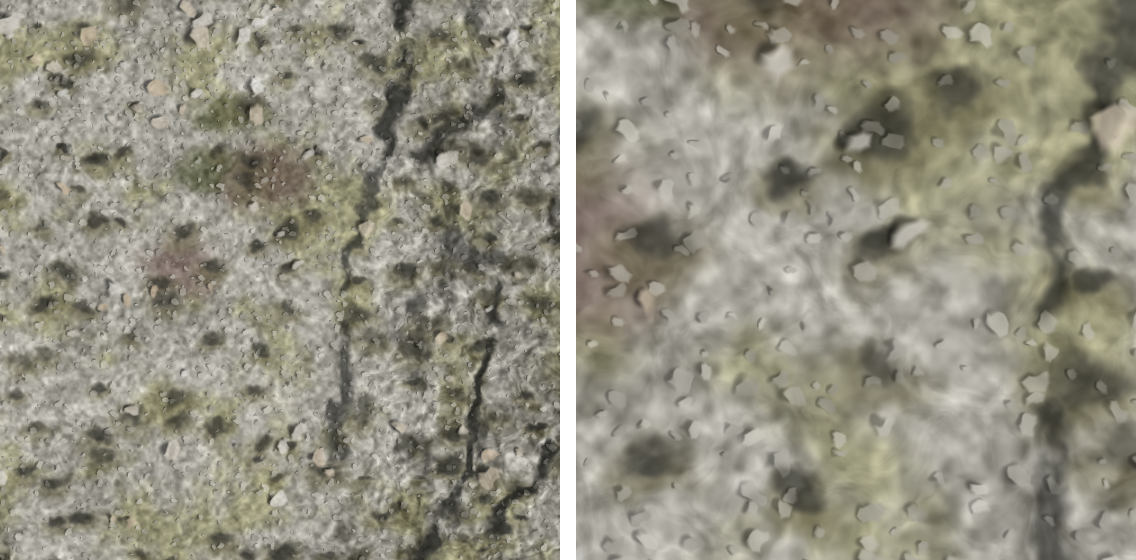
Left, the full canvas; right, a detail of the centre.
Give the GLSL for this texture, as a WebGL 1 fragment shader.

```glsl
precision highp float;
uniform vec2 u_resolution;

float hash(vec2 p) {
  vec3 q = fract(p.xyx * 0.1031);
  q += dot(q, q.yzx + 33.33);
  return fract((q.x + q.y) * q.z);
}

float noise(vec2 p) {
  vec2 i = floor(p), f = fract(p);
  f = f * f * (3.0 - 2.0 * f);
  return mix(mix(hash(i), hash(i + vec2(1, 0)), f.x),
             mix(hash(i + vec2(0, 1)), hash(i + vec2(1, 1)), f.x), f.y);
}

float fbm(vec2 p) {
  float sum = 0.0, amp = 0.5;
  for (int i = 0; i < 4; i++) {
    sum += amp * noise(p);
    p = mat2(1.6, 1.2, -1.2, 1.6) * p + 7.3;
    amp *= 0.5;
  }
  return sum / 0.94;
}

// Angular stones: x = lit face, y = cast shadow to the left, z = random shade
vec3 stones(vec2 p, float keep) {
  vec3 result = vec3(0.0);
  p += 0.3 * vec2(noise(p * 2.5), noise(p * 2.5 + 31.0));
  for (int y = -1; y <= 1; y++)
  for (int x = -1; x <= 1; x++) {
    vec2 id = floor(p) + vec2(x, y);
    float size = hash(id + 11.7), angle = 6.28 * hash(id + 23.1);
    float radius = mix(0.16, 0.42, size * size);
    vec2 q = p - id - 0.15 - 0.7 * vec2(hash(id + 3.1), hash(id + 47.9));
    float present = step(hash(id + 71.3), keep);
    vec2 r = mat2(cos(angle), sin(angle), -sin(angle), cos(angle)) * q;
    float d = max(abs(r.x) * 0.8 + abs(r.y) * 0.5, abs(r.y) * 1.3);
    float face = present * (1.0 - smoothstep(radius - 0.1, radius + 0.06, d));
    float shade = length(q + radius * vec2(0.7, -0.25));
    result.y = max(result.y, present * (1.0 - smoothstep(radius * 0.5, radius * 1.2, shade)));
    if (face > result.x) result.xz = vec2(face, hash(id + 5.5));
  }
  return result;
}

// Flat plant tufts: x = dark core, y = olive fringe
vec2 tufts(vec2 p, float keep) {
  vec2 result = vec2(0.0);
  p += 0.5 * vec2(fbm(p * 2.2), fbm(p * 2.2 + 19.0));
  for (int y = -1; y <= 1; y++)
  for (int x = -1; x <= 1; x++) {
    vec2 id = floor(p) + vec2(x, y);
    float radius = mix(0.16, 0.38, hash(id + 8.3)) * step(hash(id + 61.0), keep);
    vec2 q = p - id - 0.15 - 0.7 * vec2(hash(id + 1.7), hash(id + 37.0));
    float core = length(q * vec2(0.8, 1.3));
    float fringe = length((q + vec2(0.02, 0.12)) * vec2(0.65, 1.0));
    result = max(result, step(0.01, radius) * vec2(
      (1.0 - smoothstep(radius * 0.3, radius * 1.1, core)) * mix(0.55, 1.0, hash(id + 15.0)),
      1.0 - smoothstep(radius * 0.4, radius * 1.5, fringe)));
  }
  return result;
}

float gully(vec2 p, vec2 a, vec2 b, float width) {
  vec2 ab = b - a;
  float d = length(p - a - ab * clamp(dot(p - a, ab) / dot(ab, ab), 0.0, 1.0));
  return 1.0 - smoothstep(width * 0.35, width * 1.3, d);
}

float patchMask(vec2 p, vec2 center, vec2 size) {
  return 1.0 - smoothstep(0.4, 1.2, length((p - center) / size));
}

void main() {
  vec2 p = gl_FragCoord.xy / u_resolution;
  vec2 warp = vec2(fbm(p * 22.0), fbm(p * 22.0 + 40.0)) - 0.5;
  vec2 w = p + 0.055 * warp;
  float rough = smoothstep(-0.06, 0.1, w.x - 0.55 - 0.18 * p.y);

  // Dusty soil with steep streaks and side-lit crumbs
  float tone = 0.635 - 0.035 * rough + 0.16 * (fbm(p * 7.0) - 0.5);
  tone += 0.09 * (noise(vec2((w.x - 0.2 * p.y) * 18.0, p.y * 3.0)) - 0.5);
  vec2 lit = vec2(0.004, -0.0015);
  tone += (0.34 + 0.24 * rough) * (fbm((w + lit) * 48.0) - fbm((w - lit) * 48.0));
  tone += 0.2 * (noise(p * 95.0) - 0.5) + 0.12 * (noise(p * 170.0) - 0.5);
  vec3 color = tone - vec3(0.0, 0.01, 0.045);
  color = mix(color, color * vec3(0.9, 0.9, 0.76), smoothstep(0.45, 0.75, fbm(p * 11.0 + 5.0)));

  // Russet and green growth
  float russet = max(patchMask(w, vec2(0.32, 0.52), vec2(0.08, 0.07)),
                     patchMask(w, vec2(0.47, 0.68), vec2(0.09, 0.065)));
  color = mix(color, vec3(0.43, 0.36, 0.33) + 0.5 * (tone - 0.6), 0.75 * russet);
  float green = max(patchMask(w, vec2(0.37, 0.69), vec2(0.06, 0.05)),
                    patchMask(w, vec2(0.42, 0.79), vec2(0.09, 0.035)));
  color = mix(color, vec3(0.31, 0.32, 0.21) + 0.6 * (tone - 0.6), 0.75 * green);

  // Tufts and eroded gullies
  vec2 tuft = tufts(p * 14.0, 0.6 + 0.2 * rough);
  color = mix(color, vec3(0.41, 0.39, 0.28) + 0.5 * (tone - 0.6), 0.55 * tuft.y);
  float cut = gully(w, vec2(0.735, 1.02), vec2(0.69, 0.74), 0.019);
  cut = max(cut, 0.8 * gully(w, vec2(0.68, 0.72), vec2(0.61, 0.48), 0.011));
  cut = max(cut, 0.8 * gully(w, vec2(0.62, 0.42), vec2(0.6, 0.2), 0.018));
  cut = max(cut, 0.8 * gully(w, vec2(0.89, 0.84), vec2(0.76, 0.73), 0.02));
  cut = max(cut, gully(w, vec2(0.9, 0.5), vec2(0.81, 0.08), 0.011));
  cut = max(cut, gully(w, vec2(0.98, 0.2), vec2(0.86, 0.02), 0.014));
  cut = max(cut, gully(w, vec2(0.81, 0.07), vec2(0.74, 0.0), 0.025));
  cut *= smoothstep(0.2, 0.5, fbm(p * 30.0 + 9.0));
  float scrub = rough * smoothstep(0.58, 0.78, fbm(p * vec2(20.0, 15.0) + 13.0));
  float dark = max(max(0.9 * tuft.x, cut), 0.65 * scrub);
  color = mix(color, vec3(0.18, 0.18, 0.165) + 0.25 * (tone - 0.6), 0.9 * dark);

  // Pebbles, then sparse tan and white rocks
  float rubble = patchMask(w, vec2(0.4, 0.87), vec2(0.4, 0.16));
  vec3 pebble = stones(p * 62.0, 0.38 + 0.35 * rubble);
  color *= 1.0 - 0.3 * pebble.y * (1.0 - pebble.x);
  color = mix(color, mix(vec3(0.58, 0.57, 0.54), vec3(0.83, 0.82, 0.78), pebble.z), 0.6 * pebble.x * (1.0 - 0.6 * dark));
  vec3 rock = stones(p * 23.0 + 4.0, 0.1 + 0.2 * rubble);
  color *= 1.0 - 0.5 * rock.y * (1.0 - rock.x);
  vec3 rockColor = mix(vec3(0.72, 0.65, 0.55), vec3(0.82, 0.82, 0.81), rock.z);
  color = mix(color, rockColor + 0.4 * (tone - 0.6), 0.75 * rock.x);
  gl_FragColor = vec4(clamp(color, 0.0, 1.0), 1.0);
}
```
